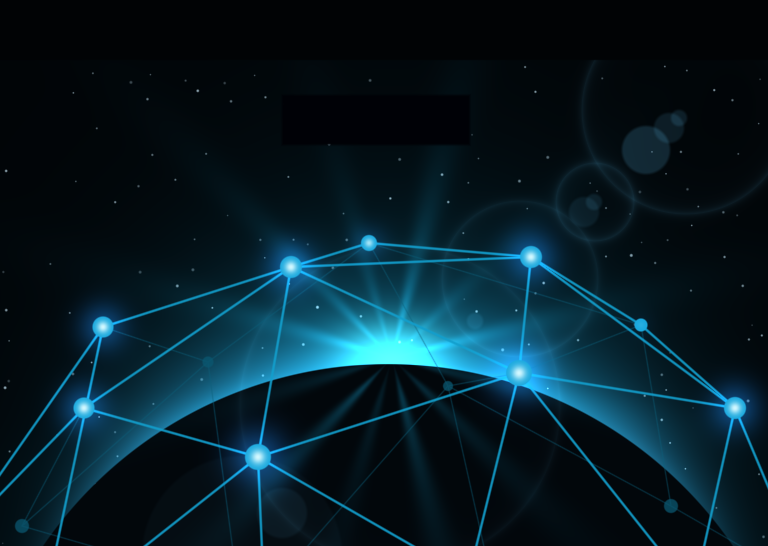
This background is drawn by a Shadertoy shader. Its source:

```glsl
// Glowing network of linked nodes around a dark planet with a rising star.
#define VIEW_HEIGHT 5.46
#define PLANET vec3(3.88, -2.36, 4.18)
#define SUN vec2(3.92, 1.88)
#define SKY_TOP 4.86
#define CYAN vec3(0.07, 0.62, 0.80)
#define HAZE vec3(0.07, 0.56, 0.72)
#define RIM_BLUE vec3(0.12, 0.36, 0.48)
#define NODE_BLUE vec3(0.06, 0.30, 0.55)
#define LINE_WIDTH 0.012
#define STAR_CELL 0.27
#define STAR_DENSITY 0.36

// The first 9 nodes are bright, the next 4 faint, the rest lie off canvas.
const vec2 nodes[24] = vec2[](
    vec2(3.69, 3.03), vec2(2.91, 2.79), vec2(5.31, 2.89), vec2(1.03, 2.19),
    vec2(0.84, 1.38), vec2(2.58, 0.89), vec2(5.19, 1.73), vec2(7.35, 1.38),
    vec2(6.41, 2.21), vec2(2.08, 1.84), vec2(4.48, 1.60), vec2(6.71, 0.40),
    vec2(0.22, 0.20), vec2(-0.5, 0.0), vec2(0.46, -0.5), vec2(0.82, -0.5),
    vec2(2.64, -0.5), vec2(5.0, -0.5), vec2(4.64, -0.5), vec2(6.96, -0.5),
    vec2(6.93, -0.5), vec2(8.1, -0.4), vec2(2.39, -0.5), vec2(4.95, -0.5));
const float radii[13] = float[](0.08, 0.11, 0.11, 0.105, 0.105, 0.13, 0.13,
    0.11, 0.065, 0.055, 0.05, 0.07, 0.07);
const ivec2 frontLinks[24] = ivec2[](
    ivec2(0, 1), ivec2(0, 2), ivec2(1, 2), ivec2(1, 3), ivec2(1, 4), ivec2(1, 5),
    ivec2(1, 6), ivec2(2, 6), ivec2(2, 7), ivec2(2, 8), ivec2(8, 7), ivec2(3, 14),
    ivec2(3, 13), ivec2(4, 13), ivec2(4, 5), ivec2(5, 6), ivec2(5, 15), ivec2(5, 16),
    ivec2(5, 17), ivec2(6, 18), ivec2(6, 19), ivec2(6, 7), ivec2(7, 20), ivec2(7, 21));
const ivec2 backLinks[15] = ivec2[](
    ivec2(0, 10), ivec2(0, 9), ivec2(3, 9), ivec2(9, 12), ivec2(9, 22),
    ivec2(10, 11), ivec2(10, 23), ivec2(10, 16), ivec2(0, 8), ivec2(8, 11),
    ivec2(4, 12), ivec2(6, 8), ivec2(6, 10), ivec2(12, 16), ivec2(11, 21));
// Lens flares: centre, radius, strength (negative strength draws a ring).
const vec4 flares[12] = vec4[](
    vec4(6.86, 4.36, 1.04, -0.09), vec4(5.95, 3.44, 0.39, -0.10),
    vec4(5.20, 2.67, 0.78, -0.07), vec4(4.00, 1.40, 1.60, -0.05),
    vec4(6.46, 3.96, 0.24, 0.16), vec4(6.69, 4.18, 0.15, 0.11),
    vec4(6.79, 4.28, 0.08, 0.12), vec4(5.84, 3.34, 0.15, 0.08),
    vec4(5.94, 3.44, 0.08, 0.10), vec4(2.42, -0.10, 1.00, 0.03),
    vec4(2.82, 0.33, 0.25, 0.06), vec4(4.75, 2.25, 0.08, 0.08));

vec3 hash3(vec2 cell) {
    vec3 q = fract(cell.xyx * vec3(0.1031, 0.1030, 0.0973));
    q += dot(q, q.yxz + 33.33);
    return fract((q.xxy + q.yzz) * q.zyx);
}

float segmentDistance(vec2 p, vec2 a, vec2 b) {
    vec2 ap = p - a, ab = b - a;
    return length(ap - ab * clamp(dot(ap, ab) / dot(ab, ab), 0.0, 1.0));
}

float cover(float d, float aa) { return 1.0 - smoothstep(-aa, aa, d); }

float starField(vec2 p, float aa) {
    vec2 cell = floor(p / STAR_CELL);
    vec3 h = hash3(cell);
    vec2 centre = (cell + 0.1 + 0.8 * h.xy) * STAR_CELL;
    float size = mix(0.005, 0.014, fract(h.x * 17.0));
    return step(h.z, STAR_DENSITY) * cover(length(p - centre) - size, aa) * (0.25 + 0.5 * h.y);
}

void mainImage(out vec4 fragColor, in vec2 fragCoord) {
    float aa = VIEW_HEIGHT / iResolution.y;
    vec2 p = fragCoord * aa;
    float height = length(p - PLANET.xy) - PLANET.z;
    float air = max(height, 0.0);
    float side = p.x - SUN.x;
    vec2 toSun = p - SUN;
    float sunDist = length(toSun);

    // Sky: wide haze, bluish rim and the star's core
    float haze = 0.56 * exp(-air * 1.1 - side * side / 9.0);
    haze += 0.55 * exp(-length(toSun * vec2(0.75, 1.5)) * 1.7);
    vec3 sky = vec3(0.004, 0.017, 0.027) + HAZE * haze;
    sky += RIM_BLUE * exp(-air * 3.5) * smoothstep(3.9, 2.3, abs(side)) * 0.75;
    sky += vec3(0.22, 0.5, 0.45) * exp(-dot(toSun * vec2(0.8, 1.8), toSun) * 5.0);
    sky += vec3(0.75, 0.85, 0.9) * starField(p, aa);

    // Planet and rays fanning out from the star
    vec3 planet = vec3(0.007, 0.026, 0.042);
    vec3 color = mix(sky, planet, cover(height, aa));
    float angle = atan(toSun.y, toSun.x);
    float rays = pow(0.5 + 0.5 * cos(12.0 * angle - 3.14 + 0.3 * sin(3.0 * angle)), 4.0);
    rays *= 0.7 + 0.3 * sin(5.0 * angle + 1.0);
    color += HAZE * rays * 0.55 * exp(-sunDist * 0.9) * smoothstep(0.0, 0.5, sunDist);

    // Lens flares
    for (int i = 0; i < 12; i++) {
        vec4 f = flares[i];
        float d = length(p - f.xy) - f.z;
        float ring = exp(-abs(d) * 28.0) + 0.25 * cover(d, aa) * exp(d * 5.0);
        float glow = f.w < 0.0 ? -f.w * ring : f.w * cover(d, 0.02);
        color += vec3(0.4, 0.8, 1.0) * glow;
    }

    // Dark top band and title panel
    color = mix(color, vec3(0.002, 0.012, 0.02), smoothstep(-aa, aa, p.y - SKY_TOP));
    vec2 panel = abs(p - vec2(3.76, 4.26)) - vec2(0.94, 0.25);
    color = mix(color, vec3(0.0, 0.004, 0.022), cover(max(panel.x, panel.y), 0.02));

    // Links: faint ones behind, bright ones in front
    float back = 1e3, front = 1e3;
    for (int i = 0; i < 15; i++)
        back = min(back, segmentDistance(p, nodes[backLinks[i].x], nodes[backLinks[i].y]));
    for (int i = 0; i < 24; i++)
        front = min(front, segmentDistance(p, nodes[frontLinks[i].x], nodes[frontLinks[i].y]));
    color = mix(color, CYAN * 0.6, 0.45 * cover(back - LINE_WIDTH * 0.5, aa));
    color = mix(color, CYAN, 0.9 * cover(front - LINE_WIDTH, aa));

    // Nodes: soft halo, disc and pale core
    for (int i = 0; i < 13; i++) {
        float r = radii[i], d = length(p - nodes[i]);
        bool bright = i < 9;
        if (bright) color += NODE_BLUE * 0.8 * exp(-d * d / (r * r * 5.0)) * smoothstep(0.05, 0.12, r);
        float core = exp(-dot(p - nodes[i], p - nodes[i]) / (r * r * 0.28));
        vec3 disc = bright ? mix(vec3(0.10, 0.66, 0.87), vec3(0.82, 0.97, 1.0), core * smoothstep(0.06, 0.09, r)) : CYAN * 0.55;
        color = mix(color, disc, cover(d - r, aa) * (bright ? 1.0 : 0.75));
    }
    fragColor = vec4(clamp(color, 0.0, 1.0), 1.0);
}
```
